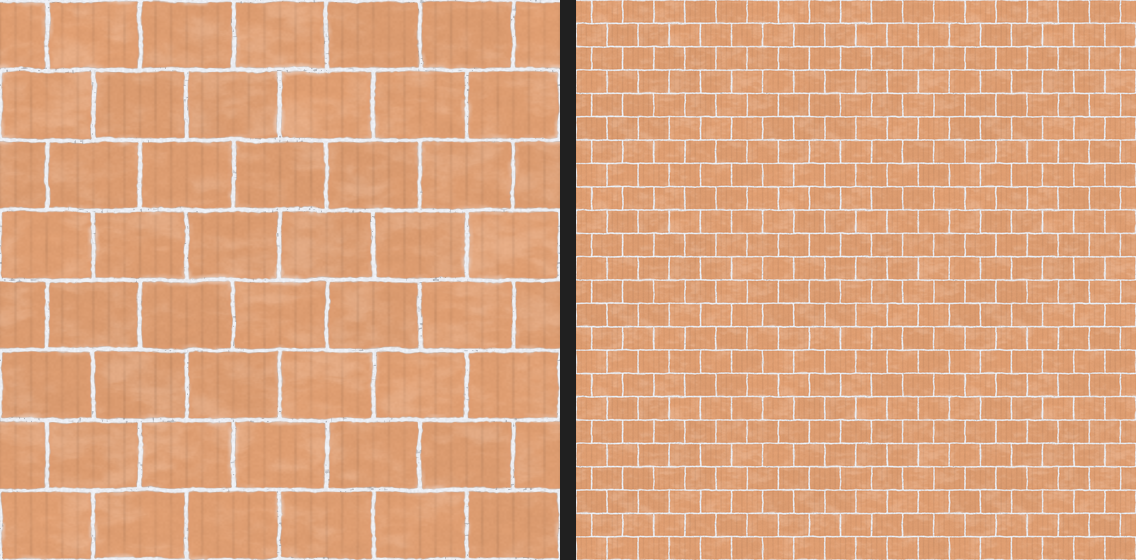
Left: one tile. Right: repeated 3 by 3.
Write a Shadertoy shader that draws this texture.

```glsl
// Terracotta brick wall in running bond, 6 bricks by 8 rows, with rough white mortar and faint vertical grooves.

const vec2 BRICKS = vec2(6.0, 8.0);

float hash(vec2 p) {
    uvec2 q = uvec2(ivec2(p)) * uvec2(1597334673u, 3812015801u);
    uint n = (q.x ^ q.y) * 1597334673u;
    n = (n ^ (n >> 15)) * 2246822519u;
    return float((n ^ (n >> 13)) & 65535u) / 65535.0;
}

// Value noise over the unit square that wraps after "cells" lattice steps
float noise(vec2 uv, vec2 cells, float seed) {
    vec2 p = uv * cells;
    vec2 i = floor(p);
    vec2 f = p - i;
    f = f * f * (3.0 - 2.0 * f);
    vec2 a = mod(i, cells) + seed * 211.0;
    vec2 b = mod(i + 1.0, cells) + seed * 211.0;
    return mix(mix(hash(a), hash(vec2(b.x, a.y)), f.x),
               mix(hash(vec2(a.x, b.y)), hash(b), f.x), f.y);
}

float fbm(vec2 uv, vec2 cells, float seed) {
    float sum = 0.0;
    float amplitude = 0.5;
    for (int k = 0; k < 4; k++) {
        sum += amplitude * noise(uv, cells, seed + float(k));
        cells *= 2.0;
        amplitude *= 0.5;
    }
    return sum / 0.9375;
}

void mainImage(out vec4 fragColor, in vec2 fragCoord) {
    vec2 uv = fragCoord / iResolution.xy;
    float pixel = 1.0 / min(iResolution.x, iResolution.y);

    // Hand-laid wobble of the joints
    vec2 wobble = vec2(fbm(uv, vec2(22.0, 26.0), 1.0), fbm(uv, vec2(26.0, 22.0), 6.0)) - 0.5;
    vec2 wall = (uv + wobble * 0.007) * BRICKS;

    // Brick cell; odd rows shift by half a brick
    float row = floor(wall.y);
    wall.x += 0.5 * mod(row, 2.0);
    vec2 id = mod(floor(wall), BRICKS);
    vec2 inset = (0.5 - abs(fract(wall) - 0.5)) / BRICKS;

    // Distance to the joint centre, with slightly rounded corners
    float radius = 0.006;
    float dist = radius - length(max(radius - inset, 0.0));
    dist += max(min(inset.x, inset.y) - radius, 0.0);
    dist += 0.0012 * (hash(id + 70.0) - 0.5);
    dist += 0.0018 * (noise(uv, vec2(160.0), 11.0) - 0.5);

    // Clay: mottled tone, brushed wear and a small shift per brick
    float mottle = fbm(uv, vec2(14.0, 18.0), 15.0);
    float brushed = fbm(uv + 0.03 * vec2(0.0, mottle), vec2(24.0, 60.0), 21.0);
    float light = smoothstep(0.4, 0.75, 0.6 * mottle + 0.4 * brushed);
    vec3 clay = mix(vec3(0.868, 0.614, 0.44), vec3(0.89, 0.667, 0.515), light);
    clay *= 1.0 + 0.025 * (hash(id + 31.0) - 0.5) + 0.035 * (brushed - 0.5);
    clay += 0.018 * (noise(uv, vec2(256.0), 27.0) - 0.5);

    // Six shallow grooves per brick, of uneven strength
    float groove = abs(fract(uv.x * 36.0 + 0.5) - 0.5) / 36.0;
    float depth = mix(0.015, 0.06, noise(uv, vec2(36.0, 16.0), 30.0));
    clay *= 1.0 - depth * (1.0 - smoothstep(0.0004, 0.0022 + pixel, groove));
    clay *= 1.0 - 0.012 * (1.0 - smoothstep(0.0, 0.009, groove));

    // Warm rim and patchy lime haze beside the joints
    float rim = 1.0 - smoothstep(0.004, 0.013, dist);
    clay = mix(clay, vec3(0.88, 0.61, 0.44), 0.45 * rim);
    float haze = smoothstep(0.5, 0.8, fbm(uv, vec2(18.0), 34.0));
    clay = mix(clay, vec3(0.92, 0.82, 0.76), 0.6 * haze * rim);

    // Mortar with fine grain and scattered grey pits
    float grain = noise(uv, vec2(300.0), 40.0);
    float pits = smoothstep(0.72, 0.95, noise(uv, vec2(230.0), 43.0));
    pits *= smoothstep(0.4, 0.7, noise(uv, vec2(20.0), 46.0));
    vec3 mortar = vec3(0.925, 0.935, 0.955) + 0.05 * (grain - 0.5);
    mortar -= 0.2 * pits;

    // Soft joint edge with a thin shadow
    float joint = 1.0 - smoothstep(0.0018, max(0.0058, 0.0018 + pixel), dist);
    vec3 color = mix(clay, mortar, joint);
    float shadow = 4.0 * joint * (1.0 - joint) * mix(0.03, 0.1, noise(uv, vec2(60.0), 50.0));
    fragColor = vec4(clamp(color * (1.0 - shadow), 0.0, 1.0), 1.0);
}
```
